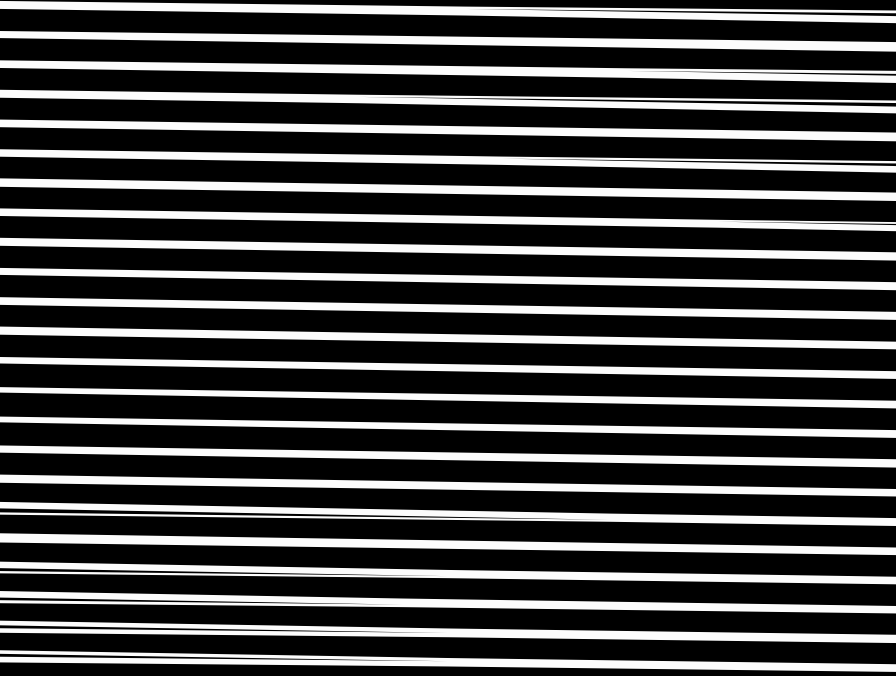
Reproduce this pattern procedurally as a Shadertoy shader.

```glsl
// Draws a stack of thin white bands on black, each falling slightly to the right.
// Every band is a straight strip whose width varies from row to row by gradient
// noise; some rows near the top and bottom are split by a tapering black slit.

#define ROWS 23
#define PITCH 0.0438          // row spacing, in canvas heights
#define FIRST_ROW 0.0073      // centre of the top row at the left edge
#define FALL 0.0172           // drop of a row across the canvas
#define FALL_BOW 0.0048       // extra drop for the rows in the middle
#define BAND_WIDTH 0.0114
#define WIDTH_JITTER 0.0028
#define SLIT_TAPER 0.0086     // slit width gained per canvas width
#define SLIT_OFFSET 0.0031    // distance of the slit from the band centre
#define INK vec3(0.99)
#define GROUND vec3(0.0)

// Length of each row's slit: positive from the right edge, negative from the left
const float SLIT_REACH[ROWS] = float[ROWS](
    0.48, 0.0, 0.3, 0.6, 0.0, 0.44, 0.0, 0.2, 0.0, 0.0, 0.0, 0.0,
    0.0, 0.0, 0.0, 0.0, 0.0, -0.68, 0.0, -0.5, -0.45, -0.5, -0.5);

float hashGradient(float n) {
    return 2.0 * fract(sin(n * 12.9898) * 4375.85) - 1.0;
}

float gradientNoise(float x) {
    float cell = floor(x), f = x - cell;
    float blend = f * f * f * (f * (f * 6.0 - 15.0) + 10.0);
    return mix(hashGradient(cell) * f, hashGradient(cell + 1.0) * (f - 1.0), blend);
}

// Share of a pixel at height y that lies inside a strip centred on zero
float stripCoverage(float y, float width, float pixel) {
    float top = min(y + 0.5 * pixel, 0.5 * width);
    float bottom = max(y - 0.5 * pixel, -0.5 * width);
    return max(top - bottom, 0.0) / pixel;
}

// Width of the band without its slit, set at both edges and blended between
float bandWidth(float row, float u) {
    float left = 1.0 - 0.3 * exp(-0.5 * (row - 13.4) * (row - 13.4))
               + 0.2 * smoothstep(15.0, 18.0, row);
    float right = 1.02 + 0.25 * (1.0 - smoothstep(0.0, 9.0, row));
    float jitterLeft = gradientNoise(row * 0.63 + 3.7);
    float jitterRight = gradientNoise(row * 0.63 + 41.2);
    return BAND_WIDTH * mix(left, right, u) + WIDTH_JITTER * mix(jitterLeft, jitterRight, u);
}

void mainImage(out vec4 fragColor, in vec2 fragCoord) {
    vec2 uv = fragCoord / iResolution.xy;
    float depth = 1.0 - uv.y;                 // measured down from the top
    float pixel = 1.0 / iResolution.y;

    // Nearest row and the distance below its centre line
    float fall = uv.x * (FALL + FALL_BOW * sin(3.14159 * depth));
    float along = depth - FIRST_ROW - fall;
    float row = clamp(floor(along / PITCH + 0.5), 0.0, float(ROWS - 1));
    float y = along - row * PITCH;

    // Slit opening towards one edge; the band spreads to make room for it
    float reach = SLIT_REACH[int(row)];
    float fromEdge = reach > 0.0 ? 1.0 - uv.x : uv.x;
    float slit = SLIT_TAPER * max(abs(reach) - fromEdge, 0.0);
    float side = reach > 0.0 ? -1.0 : 1.0 - 1.5 * smoothstep(19.5, 22.0, row);

    float band = stripCoverage(y, bandWidth(row, uv.x) + slit, pixel);
    float cut = stripCoverage(y - side * SLIT_OFFSET, slit, pixel);
    fragColor = vec4(mix(GROUND, INK, clamp(band - cut, 0.0, 1.0)), 1.0);
}
```
